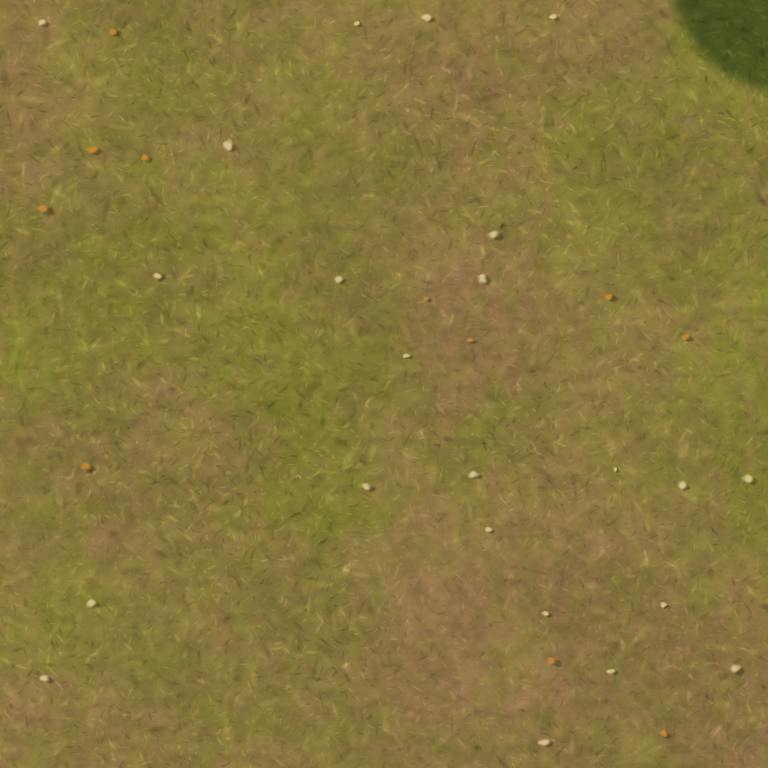
Reproduce this texture procedurally as a WebGL 1 fragment shader.

```glsl
precision highp float;
// Worn mossy ground: olive and brown patches, short soft blades and sparse pale flecks.
uniform vec2 u_resolution;

const vec3 MOSS = vec3(0.495, 0.475, 0.200);
const vec3 SOIL = vec3(0.555, 0.440, 0.285);
const vec3 CREAM = vec3(0.88, 0.80, 0.58);
const vec3 ORANGE = vec3(0.82, 0.54, 0.20);
const vec3 SHADOW = vec3(0.24, 0.29, 0.11);
const float PATCH_SCALE = 5.0;
const float GRAIN_SCALE = 75.0;
const float GRAIN_CONTRAST = 0.26;
const float BLADE_CONTRAST = 0.42;
const float FLECK_CELLS = 12.0;
const float FLECK_SHARE = 0.22;

float hash(vec2 p) {
  vec3 q = fract(vec3(p.xyx) * 0.1031);
  q += dot(q, q.yzx + 33.33);
  return fract((q.x + q.y) * q.z);
}

vec2 hash2(vec2 p) {
  return vec2(hash(p), hash(p + 71.7));
}

float valueNoise(vec2 p) {
  vec2 cell = floor(p);
  vec2 f = fract(p);
  f = f * f * (3.0 - 2.0 * f);
  float low = mix(hash(cell), hash(cell + vec2(1.0, 0.0)), f.x);
  float high = mix(hash(cell + vec2(0.0, 1.0)), hash(cell + 1.0), f.x);
  return mix(low, high, f.y);
}

float layeredNoise(vec2 p) {
  float sum = 0.0;
  float weight = 0.5;
  for (int i = 0; i < 4; i++) {
    sum += weight * valueNoise(p);
    p = mat2(1.6, 1.2, -1.2, 1.6) * p + 17.3;
    weight *= 0.5;
  }
  return sum / 0.9375;
}

// Signed light of tapered strokes scattered one per cell.
float blades(vec2 p) {
  vec2 cell = floor(p);
  float tone = 0.0;
  for (int y = -1; y <= 1; y++) {
    for (int x = -1; x <= 1; x++) {
      vec2 id = cell + vec2(float(x), float(y));
      vec2 d = p - id - hash2(id + 5.0);
      float angle = 3.14159 * hash(id + 23.0);
      vec2 along = vec2(cos(angle), 0.8 * sin(angle));
      vec2 local = vec2(dot(d, along), dot(d, vec2(-along.y, along.x)));
      local.y += 0.5 * (hash(id + 47.0) - 0.5) * local.x * local.x;
      vec2 size = vec2(mix(0.25, 0.75, hash(id + 61.0)), mix(0.10, 0.22, hash(id + 83.0)));
      float mask = 1.0 - smoothstep(0.2, 1.0, length(local / size));
      tone += mask * (hash(id + 97.0) - 0.47);
    }
  }
  return tone;
}

// How mossy the ground is: bare along the bottom and the upper left.
float mossCover(vec2 uv) {
  float cover = 0.52 + 1.5 * (layeredNoise(uv * PATCH_SCALE + 3.0) - 0.5);
  cover += 0.30 * smoothstep(0.10, 0.42, uv.y) - 0.26;
  cover += 0.25 * exp(-12.0 * dot(uv - vec2(0.15, 0.42), uv - vec2(0.15, 0.42)));
  cover += 0.35 * smoothstep(0.65, 1.0, uv.x) * smoothstep(0.5, 0.8, uv.y);
  cover -= 0.40 * exp(-25.0 * dot(uv - vec2(0.03, 0.96), uv - vec2(0.03, 0.96)));
  return clamp(cover, 0.0, 1.0);
}

vec3 addFleck(vec3 color, vec2 uv) {
  vec2 p = uv * FLECK_CELLS;
  vec2 id = floor(p);
  vec2 d = fract(p) - mix(vec2(0.25), vec2(0.75), hash2(id + 11.0));
  float present = step(hash(id + 31.0), FLECK_SHARE);
  float radius = mix(0.06, 0.13, hash(id + 43.0));
  d.y *= mix(1.0, 1.7, hash(id + 59.0));
  d += 0.05 * (vec2(valueNoise(p * 12.0), valueNoise(p * 12.0 + 40.0)) - 0.5);
  float shade = 1.0 - smoothstep(0.3, 1.0, length(d - vec2(0.7, -0.5) * radius) / radius);
  float body = 1.0 - smoothstep(0.3, 1.0, length(d) / radius);
  vec3 tint = mix(CREAM, ORANGE, step(0.75, hash(id + 79.0)));
  color *= 1.0 - 0.30 * present * shade;
  return mix(color, tint, 0.85 * present * body);
}

void main() {
  vec2 uv = gl_FragCoord.xy / u_resolution;

  // Patches with a little local colour variation.
  float cover = mossCover(uv) + 0.5 * (valueNoise(uv * 45.0) - 0.5);
  vec3 color = mix(SOIL, MOSS, clamp(cover, -0.1, 1.1));

  // Broad light, fine grain and blades at three sizes.
  float light = 1.01 + 0.16 * (layeredNoise(uv * 9.0 + 50.0) - 0.5);
  light += GRAIN_CONTRAST * (layeredNoise(uv * vec2(0.9, 1.1) * GRAIN_SCALE) - 0.5);
  float tone = 0.6 * blades(uv * 32.0) + 0.8 * blades(uv * 58.0 + 19.0);
  tone += 0.7 * blades(uv * 95.0 + 37.0);
  light += BLADE_CONTRAST * tone * mix(0.6, 1.1, valueNoise(uv * 7.0 + 9.0));
  color *= clamp(light, 0.55, 1.45);

  color = addFleck(color, uv);

  // Shaded green hollow in the upper right corner.
  float hollow = length((uv - vec2(1.04, 1.03)) / vec2(0.17, 0.16));
  color = mix(color, SHADOW * light, 0.85 * (1.0 - smoothstep(0.88, 1.05, hollow)));

  gl_FragColor = vec4(color, 1.0);
}
```
